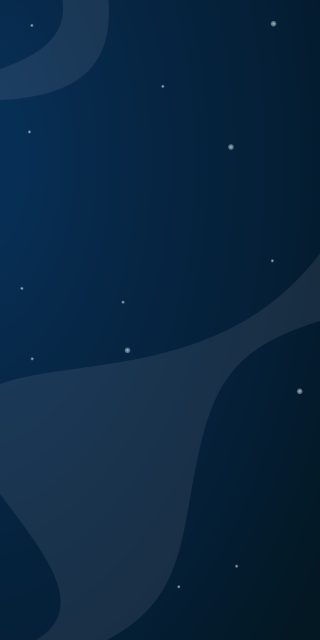
A WebGL 2 fragment shader for this background:

```glsl
#version 300 es
precision highp float;
// Deep blue night backdrop: a wide radial glow from the left edge, pale
// translucent ribbons bounded by cubic Bezier curves, and scattered stars.
// Space is 1 wide and 2 tall, with y pointing down from the top edge.
uniform vec2 u_resolution;
out vec4 fragColor;

const vec2 ALONG_X = vec2(1.0, 0.0);
const vec2 ALONG_Y = vec2(0.0, 1.0);

vec2 hash2(vec2 p) {
  vec3 q = fract(vec3(p.xyx) * vec3(0.1031, 0.1030, 0.0973));
  q += dot(q, q.yzx + 33.33);
  return fract((q.xx + q.yz) * q.zy);
}

vec2 bezier(vec2 a, vec2 b, vec2 c, vec2 d, float t) {
  float s = 1.0 - t;
  return s*s*s*a + 3.0*s*s*t*b + 3.0*s*t*t*c + t*t*t*d;
}

// Signed distance to a curve that rises steadily along the given axis.
float curveSide(vec2 p, vec2 axis, vec2 a, vec2 b, vec2 c, vec2 d) {
  float t = 0.5, stride = 0.25;
  for (int i = 0; i < 18; i++) {
    t += dot(bezier(a, b, c, d, t) - p, axis) < 0.0 ? stride : -stride;
    stride *= 0.5;
  }
  float s = 1.0 - t;
  vec2 tangent = normalize(s*s*(b - a) + 2.0*s*t*(c - b) + t*t*(d - c));
  vec2 offset = p - bezier(a, b, c, d, t);
  return tangent.x * offset.y - tangent.y * offset.x;
}

// Radial glow fading from blue to near black.
vec3 nightGlow(vec2 p) {
  float r = length((p - vec2(-0.1, 0.5)) * vec2(1.0, 0.6));
  vec3 color = mix(vec3(0.028, 0.185, 0.335), vec3(0.025, 0.152, 0.272),
                   smoothstep(0.05, 0.58, r));
  color = mix(color, vec3(0.016, 0.112, 0.195), clamp((r - 0.5) / 0.6, 0.0, 1.0));
  return mix(color, vec3(0.010, 0.092, 0.130), smoothstep(1.0, 1.45, r));
}

// Curl in the upper left corner.
float cornerCurl(vec2 p) {
  float outer = curveSide(p, ALONG_Y, vec2(0.339, 0.0), vec2(0.349, 0.156),
                          vec2(0.302, 0.299), vec2(0.0, 0.3125));
  float inner = curveSide(p, ALONG_Y, vec2(0.195, 0.0), vec2(0.208, 0.094),
                          vec2(0.156, 0.161), vec2(0.0, 0.216));
  return min(outer, -inner);
}

// Broad ribbon sweeping from the right edge to the bottom.
float sweepingRibbon(vec2 p) {
  float crest = curveSide(p, ALONG_X, vec2(0.0, 1.2), vec2(0.234, 1.115),
                          vec2(0.703, 1.185), vec2(1.0, 0.792));
  float right = p.y < 1.458
    ? curveSide(p, ALONG_Y, vec2(1.0, 1.003), vec2(0.729, 1.086),
                vec2(0.664, 1.198), vec2(0.612, 1.458))
    : curveSide(p, ALONG_Y, vec2(0.612, 1.458), vec2(0.565, 1.693),
                vec2(0.568, 1.88), vec2(0.333, 2.0));
  float left = curveSide(p, ALONG_Y, vec2(0.0, 1.544), vec2(0.13, 1.719),
                         vec2(0.286, 1.898), vec2(0.112, 2.0));
  return min(crest, min(right, -left));
}

// One jittered star per occupied cell, with a bright core and soft halo.
float stars(vec2 p, float pixel) {
  vec2 cell = floor(p * 3.0);
  vec2 kind = hash2(cell + 41.0);
  vec2 center = (cell + 0.15 + 0.7 * hash2(cell + 7.0)) / 3.0;
  float radius = kind.x > 0.65 ? 0.0085 : 0.0045;
  float d = length(p - center);
  float halo = 0.45 * (1.0 - smoothstep(radius - pixel, radius + pixel, d));
  float core = 0.35 * (1.0 - smoothstep(0.0, radius * 0.75, d));
  return (halo + core) * step(kind.y, 0.85);
}

void main() {
  vec2 p = gl_FragCoord.xy / u_resolution * vec2(1.0, 2.0);
  p.y = 2.0 - p.y;
  float pixel = 0.7 / min(u_resolution.x, 0.5 * u_resolution.y);

  float ribbon = max(cornerCurl(p), sweepingRibbon(p));
  float veil = smoothstep(-pixel, pixel, ribbon);
  vec3 color = mix(nightGlow(p), vec3(1.0, 0.95, 1.0), 0.08 * veil);

  // Stars stay in the open sky, clear of the ribbons and the lower left.
  float openSky = (1.0 - veil) * (1.0 - step(1.5, p.y) * step(p.x, 0.35));
  color = mix(color, vec3(0.78, 0.86, 0.88), stars(p, pixel) * openSky);
  fragColor = vec4(color, 1.0);
}
```
